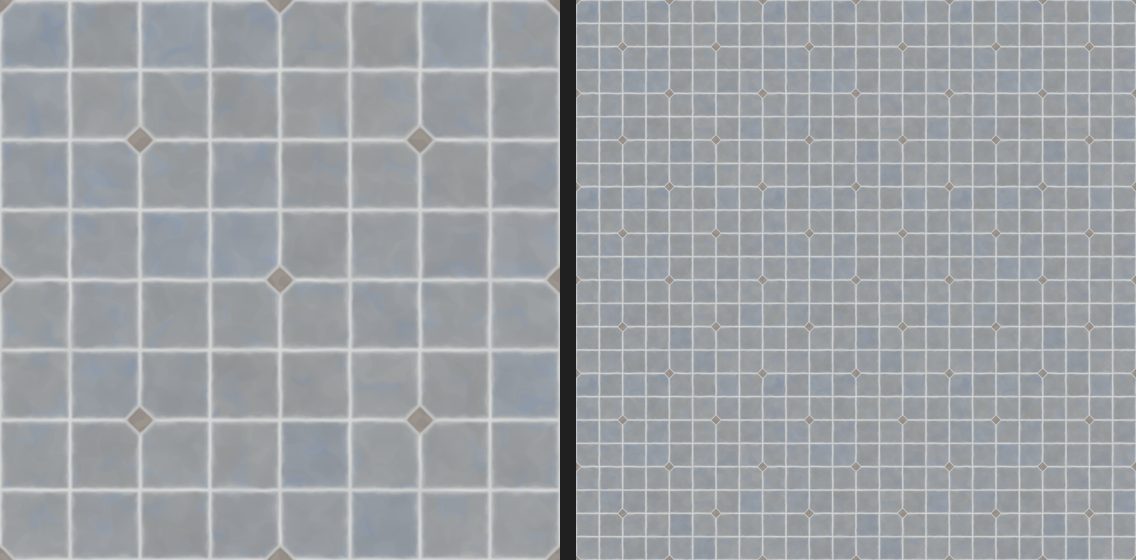
Left, the tile; right, the same tile 3 across and 3 down.
Reproduce this pattern procedurally as a Shadertoy shader.

```glsl
// Worn blue-grey floor of 8 by 8 square tiles with pale, soft grout and small
// brown diamond insets on a staggered lattice. Tiles are rounded box distances;
// wrapped gradient noise bends the joints, frays the edges and mottles the glaze.

vec2 hash2(vec2 cell) {
    vec3 h = fract(cell.xyx * vec3(0.1031, 0.1030, 0.0973));
    h += dot(h, h.yzx + 33.33);
    return fract((h.xx + h.yz) * h.zy);
}

float cornerSlope(vec2 cell, vec2 offset, float period) {
    float angle = 6.28319 * hash2(mod(cell, period) + 7.0).x;
    return dot(vec2(cos(angle), sin(angle)), offset);
}

// Gradient noise, about -0.7 to 0.7, repeating after a whole period
float noise(vec2 p, float period) {
    vec2 i = floor(p), f = fract(p), e = vec2(1.0, 0.0);
    vec2 u = f * f * f * (f * (f * 6.0 - 15.0) + 10.0);
    return mix(mix(cornerSlope(i, f, period), cornerSlope(i + e, f - e, period), u.x),
               mix(cornerSlope(i + e.yx, f - e.yx, period), cornerSlope(i + 1.0, f - 1.0, period), u.x), u.y);
}

float roundedBox(vec2 p, float halfSize, float radius) {
    vec2 q = abs(p) - halfSize + radius;
    return length(max(q, 0.0)) + min(max(q.x, q.y), 0.0) - radius;
}

// Signed distance to the nearest inset, at the corners and centre of a 4-tile cell
float insetDistance(vec2 p) {
    vec2 corner = abs(mod(p + 2.0, 4.0) - 2.0);
    vec2 centre = abs(mod(p, 4.0) - 2.0);
    return (min(corner.x + corner.y, centre.x + centre.y) - 0.205) * 0.7071;
}

// Glaze with a tone per tile and layered, sharp-edged washes
vec3 glaze(vec2 local, vec2 tone, vec2 shift) {
    vec2 p = local * 2.0 + shift;
    p += 0.45 * vec2(noise(p * 2.0, 64.0), noise(p * 2.0 + 19.0, 64.0));
    float broad = noise(p, 64.0);
    float patches = smoothstep(0.05, 0.16, noise(p * 1.5 + 5.0, 64.0));
    float blue = smoothstep(0.12, 0.4, noise(p * 1.3 + 31.0, 64.0));
    vec3 col = mix(vec3(0.592, 0.602, 0.608), vec3(0.572, 0.598, 0.632), tone.x * tone.x);
    col += (tone.y - 0.5) * 0.022 + broad * 0.03 + patches * 0.01;
    return col + blue * vec3(-0.022, -0.004, 0.022);
}

void mainImage(out vec4 fragColor, in vec2 fragCoord) {
    vec2 p = fragCoord / iResolution.xy * 8.0;
    float pixel = 8.0 / iResolution.y;

    // Slightly uneven joints
    vec2 bent = p + 0.018 * vec2(noise(p * 2.0, 16.0), noise(p * 2.0 + 9.0, 16.0));
    bent += 0.008 * vec2(noise(p * 7.0, 56.0), noise(p * 7.0 + 23.0, 56.0));
    vec2 id = mod(floor(bent), 8.0);
    vec2 local = fract(bent) - 0.5;
    vec2 tone = hash2(id + 3.0);
    vec2 shift = floor(hash2(id + 41.0) * 64.0);

    // Depth inside the tile, cut short by the inset
    float inset = insetDistance(p + (bent - p) * 0.5);
    float depth = max(-roundedBox(local, 0.5, 0.055), 0.0);
    float ring = max(inset - 0.012, 0.0) * 1.5;
    float edge = min(depth, ring);

    // Frayed pale washes around each tile
    float fray = noise(local * 6.0 + shift, 64.0) + 0.5 * noise(local * 15.0 + shift, 64.0);
    float wear = noise(local * 2.5 + shift + 13.0, 64.0);
    float ragged = edge + 0.03 * fray - 0.035 * wear;
    float nearWash = 1.0 - smoothstep(0.022, 0.075, ragged);
    float farWash = 1.0 - smoothstep(0.075, 0.105, ragged - 0.05 * wear);
    float haze = exp(-edge * 9.0);

    vec3 col = glaze(local, tone, shift);
    col += farWash * 0.016 + haze * 0.018;
    col = mix(col, vec3(0.705, 0.715, 0.718), nearWash * 0.72);

    // Bright joint cores, fading where they are rubbed thin
    float strength = 0.88 + 0.35 * noise(p * 1.5 + 3.0, 12.0);
    float core = exp(-pow(depth / 0.027, 2.0)) * clamp(strength, 0.6, 1.0);
    col = mix(col, vec3(0.835, 0.842, 0.842), core);

    // Thin pale ring, then the brown inset with a darker rim
    float rim = exp(-pow((inset - 0.008) / 0.018, 2.0));
    col = mix(col, vec3(0.765, 0.762, 0.752), rim * 0.85);
    float chip = smoothstep(0.0, 0.12, noise(p * 5.0, 40.0));
    vec3 brown = vec3(0.585, 0.558, 0.532) + 0.025 * chip;
    brown -= 0.03 * smoothstep(-0.055, -0.018, inset);
    col = mix(col, brown, 1.0 - smoothstep(-0.022 - pixel, -0.005 + pixel, inset));

    fragColor = vec4(col, 1.0);
}
```
